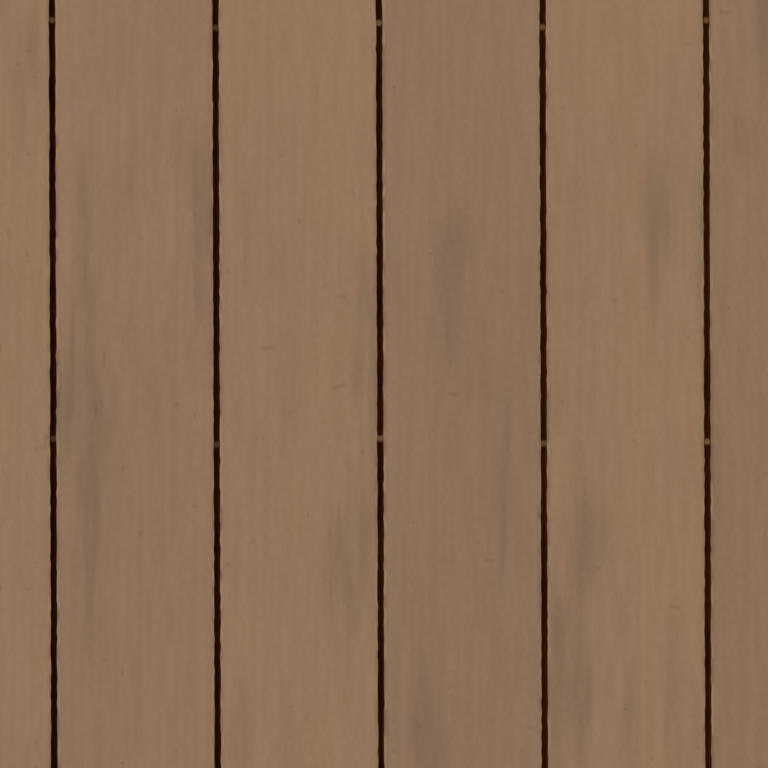
Reproduce this texture procedurally as a WebGL 1 fragment shader.

```glsl
precision highp float;
// Weathered deck boards: upright planks split by narrow dark gaps.
// Planks repeat with floor/fract; stretched value noise gives the grain, grey
// wear and ragged gap edges, and small fixing tabs bridge the gaps in rows.

uniform vec2 u_resolution;

#define PLANK_PITCH 0.2129
#define FIRST_GAP 0.0692
#define GAP_SLANT 0.003
#define GAP_HALF_WIDTH 0.0038
#define EDGE_ROUGHNESS 0.0011
#define TAB_HEIGHT 0.42
#define TAB_SPACING 0.55
#define TAB_RADIUS 0.005
#define WEAR_AMOUNT 0.42
#define GRAIN_AMOUNT 0.022

const vec3 WARM_WOOD = vec3(0.595, 0.472, 0.360);
const vec3 COOL_WOOD = vec3(0.550, 0.438, 0.350);
const vec3 GREY_WEAR = vec3(0.430, 0.365, 0.305);
const vec3 GAP_BLACK = vec3(0.100, 0.030, 0.005);
const vec3 GAP_BROWN = vec3(0.190, 0.080, 0.020);
const vec3 EDGE_LIGHT = vec3(0.620, 0.530, 0.410);
const vec3 TAB_COLOR = vec3(0.430, 0.330, 0.220);

float hash(vec2 p) {
  return fract(sin(dot(p, vec2(127.1, 311.7))) * 43758.545);
}

float noise(vec2 p) {
  vec2 cell = floor(p);
  vec2 f = fract(p);
  f = f * f * (3.0 - 2.0 * f);
  float low = mix(hash(cell), hash(cell + vec2(1.0, 0.0)), f.x);
  float high = mix(hash(cell + vec2(0.0, 1.0)), hash(cell + vec2(1.0)), f.x);
  return mix(low, high, f.y);
}

float fbm(vec2 p) {
  float sum = 0.0;
  float weight = 0.5;
  for (int i = 0; i < 4; i++) {
    sum += weight * noise(p);
    p = p * 2.03 + 17.3;
    weight *= 0.5;
  }
  return sum / 0.9375;
}

// Board surface: alternating warmth, lengthwise grain and grey streaks.
vec3 woodColor(vec2 uv, float plank) {
  vec2 p = uv + vec2(plank * 3.17, plank * 5.31);
  float warmth = 0.52 + 0.25 * cos(3.14159 * plank) - 0.05 * plank;
  warmth += 0.22 * (uv.y - 0.5) + 0.9 * (fbm(p * vec2(9.0, 3.0)) - 0.5);
  vec3 color = mix(COOL_WOOD, WARM_WOOD, clamp(warmth, 0.0, 1.0));

  float streak = fbm(p * vec2(32.0, 4.5));
  float patches = smoothstep(0.35, 0.75, noise(p * vec2(9.0, 3.2) + 41.0));
  float wear = smoothstep(0.45, 0.8, streak) * patches;
  color = mix(color, GREY_WEAR, WEAR_AMOUNT * wear * (1.15 - 0.6 * warmth));

  float grain = noise(p * vec2(170.0, 14.0)) - 0.5;
  float fleck = noise(p * vec2(260.0, 130.0)) - 0.5;
  color += GRAIN_AMOUNT * (0.8 * grain + 0.6 * fleck);
  float blemish = smoothstep(0.91, 0.99, noise(p * vec2(85.0, 60.0) + 9.0));
  return color * (1.0 - 0.06 * blemish);
}

void main() {
  vec2 uv = gl_FragCoord.xy / u_resolution;
  float pixel = 1.0 / min(u_resolution.x, u_resolution.y);

  // Plank and nearest gap; offset is the signed distance across that gap.
  float across = (uv.x + GAP_SLANT * (uv.y - 0.5) - FIRST_GAP) / PLANK_PITCH;
  float plank = floor(across) + 1.0;
  float gap = floor(across + 0.5);
  float offset = (across - gap) * PLANK_PITCH;
  float side = step(0.0, offset);
  vec3 color = woodColor(uv, plank);

  // Worn edges: soft shade beside the gap and a broken pale rim.
  float ragged = noise(vec2(gap * 7.0 + side * 3.0, uv.y * 95.0)) - 0.5;
  float edge = abs(offset) - GAP_HALF_WIDTH + EDGE_ROUGHNESS * ragged;
  color *= 1.0 - 0.10 * (1.0 - smoothstep(0.0, 0.007, edge));
  float rim = 1.0 - smoothstep(0.0008, 0.0026, abs(edge - 0.0022));
  float chipped = smoothstep(0.25, 0.8, noise(vec2(gap * 11.0 + side * 5.0, uv.y * 60.0)));
  color = mix(color, EDGE_LIGHT, rim * chipped * mix(0.35, 0.55, side));

  // Dark gap, blacker on the left and browner along its right wall.
  float brown = 0.15 * gap + 0.45 * smoothstep(-0.001, 0.003, offset);
  brown += 0.4 * (noise(vec2(gap * 5.0, uv.y * 30.0)) - 0.5);
  vec3 gapColor = mix(GAP_BLACK, GAP_BROWN, clamp(brown, 0.0, 1.0));
  float softness = max(0.0013, pixel);
  color = mix(color, gapColor, 1.0 - smoothstep(-softness, softness, edge));

  // Small tabs bridging the gap, slightly uneven in height and strength.
  float row = floor((uv.y - TAB_HEIGHT) / TAB_SPACING + 0.5);
  vec2 tabId = vec2(gap, row);
  float tabY = TAB_HEIGHT + row * TAB_SPACING + 0.02 * (hash(tabId + 2.0) - 0.5);
  float tabDistance = length(vec2(offset, uv.y - tabY));
  float tab = 1.0 - smoothstep(0.4 * TAB_RADIUS, TAB_RADIUS + pixel, tabDistance);
  color = mix(color, TAB_COLOR, tab * mix(0.45, 0.95, hash(tabId + 8.0)));

  gl_FragColor = vec4(color, 1.0);
}
```
